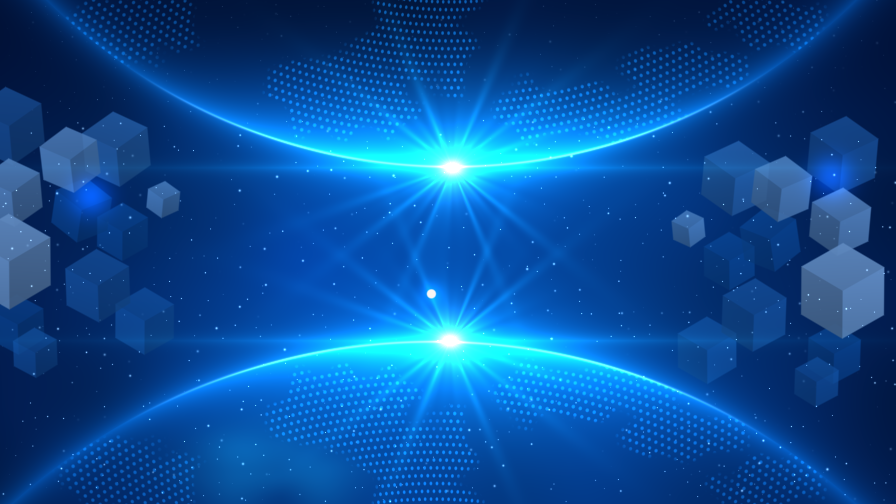
Write a Shadertoy shader that draws this background.

```glsl
const vec3 DEEP = vec3(0.003, 0.055, 0.195);
const vec3 BLUE = vec3(0.012, 0.235, 0.56);
const vec3 AZURE = vec3(0.012, 0.40, 0.74);
const vec3 CYAN = vec3(0.07, 0.66, 0.86);
const vec3 CUBE_BLUE = vec3(0.025, 0.28, 0.61);
const vec3 SLATE = vec3(0.37, 0.53, 0.74);
const vec3 PALE = vec3(0.80, 0.96, 1.0);

// Globes: centre x, centre y, radius
const vec3 UPPER_GLOBE = vec3(0.896, 1.810, 1.141);
const vec3 LOWER_GLOBE = vec3(0.861, -0.928, 1.250);
const vec2 UPPER_FLARE = vec2(0.898, 0.667);
const vec2 LOWER_FLARE = vec2(0.893, 0.324);
const vec2 MOON = vec2(0.856, 0.417);
const float MOON_RADIUS = 0.009;
const float DOT_SPACING = 0.0155;
const float DOT_RADIUS = 0.0034;
const float STAR_CELL = 0.045;
const vec2 MIRROR = vec2(1.69, 0.058);
const float RAYS[5] = float[5](0.68, 1.18, 1.97, 2.48, 2.80);

// Land: centre x, distance from the canvas border, half extents
const vec4 LAND[6] = vec4[6](
    vec4(0.26, 0.05, 0.13, 0.08), vec4(0.70, 0.19, 0.17, 0.08),
    vec4(0.82, 0.06, 0.12, 0.15), vec4(1.13, 0.22, 0.20, 0.07),
    vec4(1.37, 0.14, 0.14, 0.06), vec4(1.53, 0.04, 0.12, 0.06));

// Cubes: centre x, centre y, radius, paleness
const vec4 CUBES[12] = vec4[12](
    vec4(0.035, 0.356, 0.060, 0.05), vec4(0.070, 0.300, 0.050, 0.15),
    vec4(0.287, 0.363, 0.067, 0.15), vec4(0.243, 0.540, 0.058, 0.05),
    vec4(0.162, 0.583, 0.065, 0.05), vec4(0.194, 0.433, 0.073, 0.20),
    vec4(0.231, 0.704, 0.075, 0.40), vec4(0.018, 0.750, 0.078, 0.25),
    vec4(0.139, 0.683, 0.066, 0.80), vec4(0.023, 0.618, 0.068, 0.85),
    vec4(0.018, 0.481, 0.095, 1.00), vec4(0.324, 0.604, 0.037, 0.75));

float hash(vec2 p) {
    vec3 q = fract(vec3(p.xyx) * 0.1031);
    q += dot(q, q.yzx + 33.33);
    return fract((q.x + q.y) * q.z);
}

float noise(vec2 p) {
    vec2 i = floor(p), f = fract(p);
    f = f * f * (3.0 - 2.0 * f);
    return mix(mix(hash(i), hash(i + vec2(1, 0)), f.x),
               mix(hash(i + vec2(0, 1)), hash(i + vec2(1, 1)), f.x), f.y);
}

float fill(float d) {
    float px = 1.0 / iResolution.y;
    return 1.0 - smoothstep(-px, px, d);
}

float glow(vec2 d, float radius) {
    return exp(-dot(d, d) / (radius * radius));
}

// Dotted continents on a grid bent around the globe
float landDots(vec2 p, vec2 v, float radius, float border) {
    float land = -1.0;
    for (int i = 0; i < 6; i++)
        land = max(land, 1.0 - length((vec2(p.x, border) - LAND[i].xy) / LAND[i].zw));
    land += 0.75 * (noise(vec2(p.x, border) * 22.0) - 0.5);
    vec2 g = vec2(atan(v.x, abs(v.y)) * radius, length(v)) / DOT_SPACING;
    g.x += 0.5 * mod(floor(g.y), 2.0);
    float dotShape = fill(length(fract(g) - 0.5) * DOT_SPACING - DOT_RADIUS);
    return dotShape * smoothstep(0.0, 0.25, land);
}

// Rim, inner haze and continents of one globe
vec3 globeLight(vec2 p, vec3 globe, vec2 flare, float border) {
    vec2 v = p - globe.xy;
    float d = length(v) - globe.z;
    float dx = p.x - flare.x;
    float near = exp(-5.0 * dx * dx);
    float inside = fill(d);
    vec3 light = mix(AZURE, CYAN, near) * exp(-abs(d) / 0.024) * (0.32 + 0.35 * near);
    light += AZURE * exp(-abs(d) / 0.06) * 0.14;
    light += mix(AZURE, CYAN, 0.5 * near) * inside * exp(d / 0.12) * near * 0.75;
    float line = exp(-pow(d / 0.0025, 2.0));
    light += PALE * line * (1.0 - smoothstep(0.25, 0.68, abs(dx))) * 0.55;
    float dots = landDots(p, v, globe.z, border) * inside;
    return light + vec3(0.05, 0.34, 0.55) * dots * (0.5 + 0.3 * near);
}

// Star burst; d.y points into the gap between the globes
vec3 flareLight(vec2 d) {
    float r = length(d) + 0.0001;
    float rays = 0.0;
    for (int i = 0; i < 5; i++) {
        float across = abs(d.x * sin(RAYS[i]) - d.y * cos(RAYS[i])) / r;
        rays += exp(-pow(across / 0.05, 2.0)) * (0.65 + 0.35 * hash(vec2(i, 7)));
    }
    float fan = noise(vec2(atan(d.y, d.x) * 9.0 + 40.0, 3.0));
    vec3 light = CYAN * rays * exp(-r / 0.12) * 0.6;
    light += CYAN * fan * exp(-r / 0.06) * 0.6;
    light += mix(AZURE, CYAN, 0.4) * exp(-length(d * vec2(0.32, 1.0)) / 0.065) * 0.6;
    light += CYAN * exp(-abs(d.y) / 0.012 - abs(d.x) / 0.30) * 0.65;
    return light + PALE * (glow(d * vec2(0.7, 1.0), 0.016) * 1.2 + 0.3 * glow(d, 0.05));
}

// Translucent cube seen from a corner; the outer side is brightest
vec3 drawCube(vec3 base, vec2 p, vec4 cube) {
    float tilt = 0.3 * (hash(cube.xy * 91.0) - 0.5);
    vec2 q = mat2(cos(tilt), sin(tilt), -sin(tilt), cos(tilt)) * (p - cube.xy);
    vec2 a = abs(q);
    float d = max(a.x, 0.5 * a.x + 0.866 * a.y) - 0.866 * cube.z;
    float shade = mix(0.75, 1.0, fill(q.x));
    shade = mix(shade, 0.9, fill(0.577 * a.x - q.y));
    vec3 tone = mix(CUBE_BLUE, SLATE, cube.w);
    tone *= shade * (1.0 + 0.12 * q.y / cube.z);
    return mix(base, tone, fill(d) * mix(0.55, 0.92, cube.w));
}

float stars(vec2 p) {
    float sum = 0.0;
    for (int i = 0; i < 2; i++) {
        vec2 g = p / STAR_CELL * (1.0 + 0.7 * float(i)) + 17.0 * float(i);
        vec2 cell = floor(g);
        vec2 spot = 0.15 + 0.7 * vec2(hash(cell), hash(cell + 53.0));
        float size = 0.035 + 0.02 * hash(cell + 9.0);
        float power = smoothstep(0.65, 1.0, hash(cell + 101.0));
        sum += glow(fract(g) - spot, size) * power;
    }
    return sum;
}

void mainImage(out vec4 fragColor, in vec2 fragCoord) {
    vec2 p = fragCoord / iResolution.y;
    float dx = p.x - 0.889;

    // Backdrop and soft haze
    float lit = exp(-1.8 * dx * dx) * (1.0 - 0.95 * smoothstep(0.62, 1.0, p.y));
    lit *= mix(0.85, 1.0, smoothstep(0.0, 0.35, p.y));
    vec3 color = mix(DEEP, BLUE, lit) * (0.9 + 0.2 * noise(p * 5.0));
    color += vec3(0.0, 0.03, 0.10) * glow(p - vec2(0.60, 0.49), 0.12);
    float mist = noise(p * vec2(9.0, 16.0));
    color += vec3(0.04, 0.28, 0.30) * mist * glow((p - vec2(0.53, 0.06)) * vec2(0.6, 1.0), 0.09);

    // Cubes on both sides
    for (int side = 0; side < 2; side++) {
        vec2 q = side == 0 ? p : vec2(MIRROR.x - p.x, p.y + MIRROR.y);
        for (int i = 0; i < 12; i++) color = drawCube(color, q, CUBES[i]);
    }
    vec3 spark = vec3(0.0, 0.16, 0.50);
    color += spark * (glow(p - vec2(0.18, 0.61), 0.04) + glow(p - vec2(1.65, 0.648), 0.04));

    // Globes, flares, stars and moon
    color += globeLight(p, UPPER_GLOBE, UPPER_FLARE, 1.0 - p.y);
    color += globeLight(p, LOWER_GLOBE, LOWER_FLARE, p.y);
    color += flareLight((p - UPPER_FLARE) * vec2(1, -1));
    color += flareLight(p - LOWER_FLARE);
    color += PALE * stars(p) * (1.0 - 0.8 * smoothstep(0.7, 0.85, p.y)) * 0.65;
    color += AZURE * glow(p - MOON, 0.022) * 0.5;
    color = mix(color, vec3(0.98, 0.96, 0.95), fill(length(p - MOON) - MOON_RADIUS));
    fragColor = vec4(clamp(color, 0.0, 1.0), 1.0);
}
```
